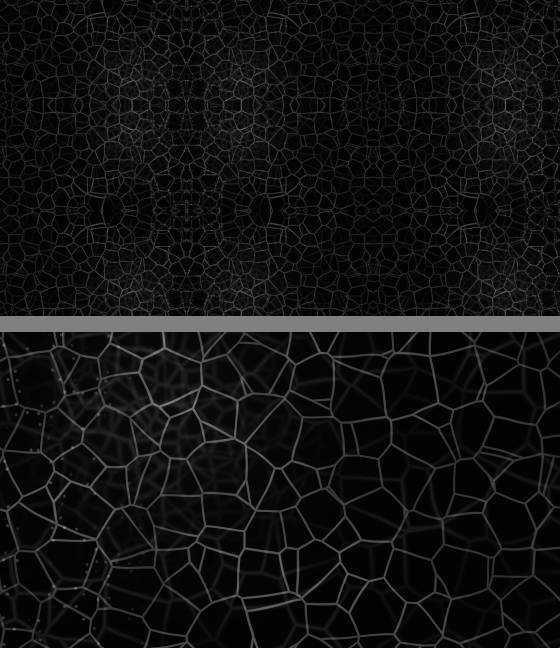
Top: the whole. Bottom: its middle third, enlarged.
This pattern is drawn by a Shadertoy shader. Its source:

```glsl
// Dark foam: a 3 x 3 grid of mirrored tiles filled with thin grey bubble walls.
// Walls are the edges of a power diagram (Voronoi cells with unequal radii);
// a sharp layer lies over a dim, soft one and a fine, blurred cluster.

const float REPEATS      = 3.0;    // tiles across and down
const float FRONT_SIZE   = 0.155;  // bubble spacing, in tile heights
const float BACK_SIZE    = 0.185;
const float CLUSTER_SIZE = 0.085;
const float WALL_HALF    = 0.0030; // half width of a sharp wall
const float BACK_SOFT    = 0.0065; // falloff of the soft walls
const float CLUSTER_SOFT = 0.0090;
const float DOT_SPACING  = 0.036;
const float DOT_RADIUS   = 0.0045;
const float WARP         = 0.014;  // bend of the walls
const vec2  CLUSTER_POS  = vec2(0.52, 0.74);

const vec3 BASE_COLOR    = vec3(0.013);
const vec3 FRONT_COLOR   = vec3(0.330);
const vec3 BACK_COLOR    = vec3(0.085);
const vec3 CLUSTER_COLOR = vec3(0.090);
const vec3 HAZE_COLOR    = vec3(0.022);
const vec3 DOT_COLOR     = vec3(0.200);

vec2 hash22(vec2 p) {
    vec3 q = fract(p.xyx * vec3(0.1031, 0.1030, 0.0973));
    q += dot(q, q.yzx + 33.33);
    return fract((q.xx + q.yz) * q.zy);
}

float cornerSlope(vec2 cell, vec2 offset) {
    float angle = 6.2832 * hash22(cell + 71.0).x;
    return dot(vec2(cos(angle), sin(angle)), offset);
}

float gradientNoise(vec2 p) {
    vec2 i = floor(p), f = fract(p);
    vec2 u = f * f * f * (f * (f * 6.0 - 15.0) + 10.0);
    vec2 e = vec2(1.0, 0.0);
    float low  = mix(cornerSlope(i, f), cornerSlope(i + e, f - e), u.x);
    float high = mix(cornerSlope(i + e.yx, f - e.yx), cornerSlope(i + 1.0, f - 1.0), u.x);
    return mix(low, high, u.y);
}

// Centre (xy) and squared radius (z); kind 0 is a large bubble, 1 a small one
vec3 bubble(vec2 cell, float kind, float seed) {
    vec2 key = cell + seed + 137.0 * kind;
    vec2 jitter = hash22(key) - 0.5;
    float size = hash22(key + 53.0).x;
    float radius = kind < 0.5 ? mix(0.15, 0.52, size) : 0.22 * size;
    return vec3(cell + 0.5 + jitter * (kind < 0.5 ? 0.72 : 1.0), radius * radius);
}

// Distance to the nearest bubble wall
float foam(vec2 p, float size, float seed) {
    vec2 q = p / size, home = floor(q);
    vec3 owner = vec3(0.0);
    float ownerPower = 1e4;
    for (int n = 0; n < 50; n++) {
        vec2 cell = home + vec2(n % 5, (n / 5) % 5) - 2.0;
        vec3 b = bubble(cell, float(n / 25), seed);
        float power = dot(q - b.xy, q - b.xy) - b.z;
        if (power < ownerPower) { ownerPower = power; owner = b; }
    }
    float wall = 1e4;
    for (int n = 0; n < 50; n++) {
        vec2 cell = home + vec2(n % 5, (n / 5) % 5) - 2.0;
        vec3 b = bubble(cell, float(n / 25), seed);
        float gap = distance(b.xy, owner.xy);
        float power = dot(q - b.xy, q - b.xy) - b.z;
        if (gap > 1e-3) wall = min(wall, (power - ownerPower) / (2.0 * gap));
    }
    return wall * size;
}

// Smooth stroke that fades instead of aliasing when thinner than a pixel
float stroke(float d, float halfWidth, float pixel) {
    float edge = smoothstep(max(halfWidth - 0.5 * pixel, 0.0), halfWidth + 0.8 * pixel, d);
    return (1.0 - edge) * min(1.0, 2.0 * halfWidth / pixel);
}

float softLine(float d, float width) {
    return exp(-d * d / (width * width));
}

void mainImage(out vec4 fragColor, in vec2 fragCoord) {
    // Mirrored tile, one unit high
    vec2 grid = fragCoord / iResolution.xy * REPEATS;
    float aspect = iResolution.x / iResolution.y;
    vec2 p = abs(mod(grid, 2.0) - 1.0) * vec2(aspect, 1.0);
    float pixel = REPEATS / iResolution.y;
    float across = p.x / aspect;

    // Bent space and uneven light
    vec2 bend = vec2(gradientNoise(p * 7.0), gradientNoise(p * 7.0 + 31.0));
    vec2 q = p + WARP * bend;
    float light = 0.85 + 0.55 * gradientNoise(p * 3.2 + 9.0);
    float focus = mix(0.75, 1.0, smoothstep(0.0, 0.25, across))
                * mix(1.0, 0.62, smoothstep(0.45, 1.0, across));
    float cluster = exp(-9.0 * dot(p - CLUSTER_POS, p - CLUSTER_POS));

    // Foam layers
    float front = foam(q, FRONT_SIZE, 11.0);
    float back = foam(q + 0.37, BACK_SIZE, 211.0);
    float fine = foam(q, CLUSTER_SIZE, 419.0);
    float depth = smoothstep(-0.35, 0.35, gradientNoise(p * 2.6 + 4.0));

    vec3 color = BASE_COLOR + HAZE_COLOR * cluster;
    color += CLUSTER_COLOR * cluster * softLine(fine, CLUSTER_SOFT);
    color += BACK_COLOR * mix(0.35, 1.0, depth) * softLine(back, BACK_SOFT);
    color += FRONT_COLOR * light * focus * stroke(front, WALL_HALF, pixel);

    // Droplets clinging to walls on one side of the tile
    vec2 dotCell = floor(p / DOT_SPACING);
    vec2 dotPos = (dotCell + 0.25 + 0.5 * hash22(dotCell + 7.0)) * DOT_SPACING;
    float present = step(0.55, hash22(dotCell + 91.0).x) * (1.0 - smoothstep(0.1, 0.35, across));
    float nearWall = 1.0 - smoothstep(0.01, 0.03, front);
    color += DOT_COLOR * present * nearWall * stroke(distance(p, dotPos), DOT_RADIUS, pixel);

    fragColor = vec4(color, 1.0);
}
```
